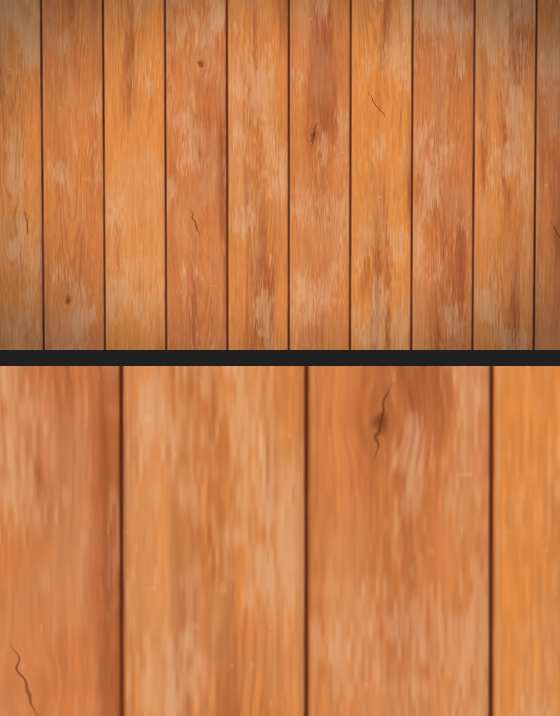
Top: the whole. Bottom: its middle third, enlarged.
A Shadertoy shader for this texture:

```glsl
// Upright planks of warm orange wood with dark seams, arched grain, knots and worn patches.

float hash(vec2 p) {
    vec3 q = fract(p.xyx * vec3(0.1031, 0.1030, 0.0973));
    q += dot(q, q.yzx + 33.33);
    return fract((q.x + q.y) * q.z);
}

float noise(vec2 p) {
    vec2 i = floor(p), f = fract(p);
    f = f * f * (3.0 - 2.0 * f);
    return mix(mix(hash(i), hash(i + vec2(1, 0)), f.x),
               mix(hash(i + vec2(0, 1)), hash(i + vec2(1, 1)), f.x), f.y);
}

float fbm(vec2 p) {
    float sum = 0.0, gain = 0.53;
    for (int i = 0; i < 4; i++) {
        sum += gain * noise(p);
        p = p * 2.03 + 17.3;
        gain *= 0.5;
    }
    return sum;
}

void mainImage(out vec4 fragColor, in vec2 fragCoord) {
    float pixel = 1.0 / iResolution.y;
    vec2 p = fragCoord * pixel;
    vec2 uv = fragCoord / iResolution.xy;

    // Plank layout, with seams that lean slightly towards the middle
    float x = 0.8 + (p.x - 0.8) * (1.0 + 0.012 * (0.5 - p.y));
    float plank = (x - 0.121) / 0.176;
    float id = floor(plank);
    float across = (fract(plank) - 0.5) * 0.176;
    float seed = hash(vec2(id + 7.0, 3.0));
    vec2 shift = vec2(id * 31.7 + 50.0, seed * 40.0 + 10.0);

    // Small knots and cracks: at most one in each half of a plank
    float knot = 0.0, crack = 0.0;
    vec2 grainPos = vec2(across, p.y);
    for (int i = 0; i < 2; i++) {
        vec2 cell = vec2(id + 20.0, float(i) + 5.0);
        float kind = hash(cell);
        float present = step(0.62, kind);
        vec2 centre = vec2((hash(cell + 40.0) - 0.5) * 0.1,
                           (float(i) + 0.2 + 0.6 * hash(cell + 80.0)) * 0.5);
        vec2 d = vec2(across, p.y) - centre;
        float wobble = 0.008 * (noise(p * 90.0) - 0.5);
        float r = length(d * vec2(1.0, 0.8)) + wobble;
        knot += present * step(kind, 0.85) * (1.0 - smoothstep(0.001, 0.012, r));
        grainPos.x -= present * d.x * 0.6 * exp(-dot(d, d) * 700.0);
        float slant = abs(d.x + d.y * (hash(cell + 9.0) - 0.3) + wobble);
        crack += present * step(0.8, kind) * (1.0 - smoothstep(0.0, 0.001 + pixel, slant))
               * (1.0 - smoothstep(0.015, 0.045, abs(d.y)));
    }

    // Grain: fine fibres, pores, broad streaks and nested arches
    float fibre = noise(grainPos * vec2(230.0, 14.0) + shift);
    float pore = noise(grainPos * vec2(290.0, 50.0) + shift + 4.0);
    float streak = fbm(grainPos * vec2(32.0, 2.2) + shift);
    float cloud = fbm(grainPos * vec2(16.0, 6.0) + shift + 9.0);
    float bow = grainPos.x + 0.03 * (seed - 0.5);
    float level = p.y * 9.0 - bow * bow * 2600.0 + 4.0 * cloud + seed * 9.0;
    float arch = pow(0.5 + 0.5 * sin(level * 4.0), 3.0);
    arch *= 1.0 - smoothstep(0.025, 0.06, abs(bow));
    arch *= smoothstep(0.3, 0.6, noise(vec2(p.y * 3.0, id * 5.3 + 60.0)));

    // Redder and more orange planks alternate
    vec3 russet = vec3(0.77, 0.45, 0.26);
    vec3 orange = vec3(0.85, 0.53, 0.27);
    vec3 umber = vec3(0.57, 0.28, 0.15);
    vec3 pale = vec3(0.85, 0.65, 0.49);
    vec3 seamDark = vec3(0.31, 0.13, 0.07);
    vec3 color = mix(russet, orange, 0.6 * mod(id, 2.0) + 0.4 * seed);
    color = mix(color, umber, 0.6 * smoothstep(0.5, 0.85, streak));
    color = mix(color, orange, 0.4 * smoothstep(0.5, 0.25, streak));
    color = mix(color, umber, 0.24 * arch);
    color *= 0.92 + 0.09 * fibre + 0.07 * pore;

    // Worn patches with ragged outlines, dry scratches and pale chips
    float patches = fbm(p * vec2(15.0, 8.0) + shift.yx) + 0.2 * (pore - 0.5);
    float wear = smoothstep(0.52, 0.76, patches);
    color = mix(color, pale, wear * (0.3 + 0.4 * fibre));
    color = mix(color, pale, 0.25 * smoothstep(0.4, 0.7, cloud));
    float scratch = smoothstep(0.76, 0.95, noise(p * vec2(190.0, 24.0) + 33.0));
    color = mix(color, pale, 0.35 * scratch * cloud);
    float chip = smoothstep(0.92, 0.98, noise(p * vec2(110.0, 55.0) + 71.0));
    color = mix(color, pale * 1.08, 0.4 * chip * cloud);

    color = mix(color, seamDark, 0.5 * min(knot, 1.0));
    color = mix(color, seamDark, 0.5 * min(crack, 1.0));

    // Seams: soft shade, a thin gap of uneven depth and a worn light edge
    float seam = (fract(plank + 0.5) - 0.5) * 0.176;
    float seamId = floor(plank + 0.5);
    float rough = noise(vec2(p.y * 40.0, seamId * 9.1 + 30.0));
    float depth = noise(vec2(p.y * 6.0, seamId * 7.7 + 80.0));
    color = mix(color, umber * 0.9, 0.42 * exp(-abs(seam) * 190.0));
    float edge = 1.0 - smoothstep(0.001, 0.002 + pixel, abs(seam - 0.0065));
    color = mix(color, pale, edge * (0.1 + 0.3 * rough));
    float gap = 1.0 - smoothstep(0.0, 0.0022 + 0.001 * rough + pixel, abs(seam));
    color = mix(color, seamDark, gap * (0.72 + 0.28 * depth));

    // Darkened, slightly greyer corners
    vec2 fromCentre = (uv - 0.5) * 2.0;
    float vignette = smoothstep(0.35, 2.0, dot(fromCentre, fromCentre));
    color = mix(color, vec3(dot(color, vec3(0.33))), 0.08 * vignette);
    color *= 1.03 - 0.33 * vignette;

    fragColor = vec4(clamp(color, 0.0, 1.0), 1.0);
}
```
